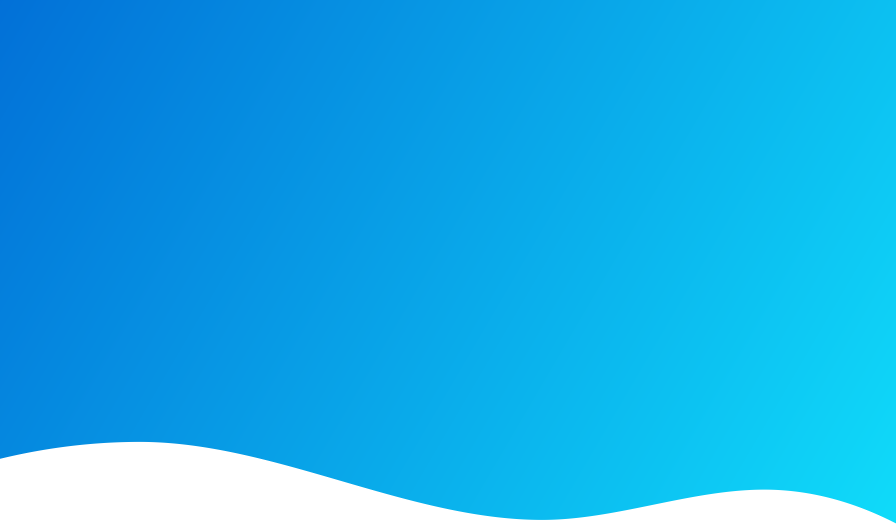
This background is drawn by a Shadertoy shader. Its source:

```glsl
const vec3 DEEP_BLUE = vec3(0.008, 0.44, 0.845);
const vec3 BRIGHT_CYAN = vec3(0.06, 0.86, 0.98);
const vec3 WAVE_WHITE = vec3(1.0);

// Extremes of the wave: x and height as fractions of the canvas
const vec2 LEFT_CREST = vec2(0.156, 0.1567);
const vec2 TROUGH = vec2(0.605, 0.0078);
const vec2 RIGHT_CREST = vec2(0.853, 0.0656);

// Smooth curve joining two points with level tangents
float easeBetween(vec2 a, vec2 b, float x) {
    return mix(a.y, b.y, smoothstep(a.x, b.x, x));
}

// Parabola falling from a crest by the given drop at distance reach
float fallFrom(vec2 crest, float reach, float drop, float x) {
    float t = (x - crest.x) / reach;
    return crest.y - drop * t * t;
}

float waveHeight(float x) {
    if (x < LEFT_CREST.x) return fallFrom(LEFT_CREST, LEFT_CREST.x, 0.0323, x);
    if (x < TROUGH.x) return easeBetween(LEFT_CREST, TROUGH, x);
    if (x < RIGHT_CREST.x) return easeBetween(TROUGH, RIGHT_CREST, x);
    return fallFrom(RIGHT_CREST, 1.0 - RIGHT_CREST.x, 0.0645, x);
}

// Gradient along the diagonal from the top left to the bottom right
vec3 diagonalGradient(vec2 uv, float aspect, vec3 from, vec3 to) {
    vec2 diagonal = vec2(aspect, 1.0);
    vec2 p = vec2(uv.x, 1.0 - uv.y) * diagonal;
    float t = dot(p, diagonal) / dot(diagonal, diagonal);
    return mix(from, to, clamp(t, 0.0, 1.0));
}

// Coverage below an edge, softened over one given width
float coverage(float signedDistance, float width) {
    return clamp(0.5 - signedDistance / width, 0.0, 1.0);
}

void mainImage(out vec4 fragColor, in vec2 fragCoord) {
    vec2 uv = fragCoord / iResolution.xy;
    float aspect = iResolution.x / iResolution.y;

    // Sky
    vec3 color = diagonalGradient(uv, aspect, DEEP_BLUE, BRIGHT_CYAN);

    // White wave along the bottom
    float wave = coverage(uv.y - waveHeight(uv.x), 1.0 / iResolution.y);
    color = mix(color, WAVE_WHITE, wave);

    fragColor = vec4(color, 1.0);
}
```
